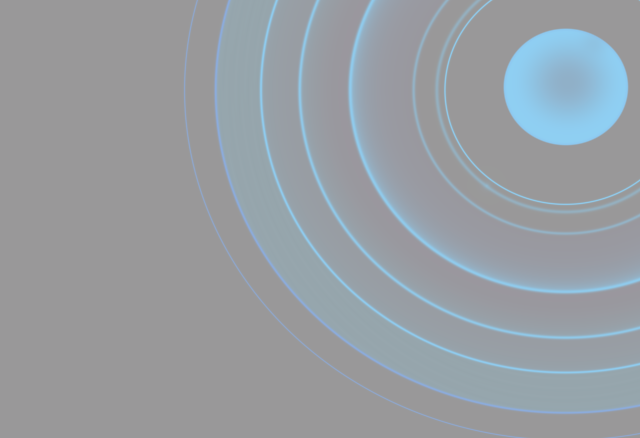
A Shadertoy shader for this background:

```glsl
const vec3 GREY = vec3(0.600, 0.598, 0.600);
const vec3 TEAL = vec3(0.588, 0.648, 0.675);
const vec3 MAUVE = vec3(0.602, 0.594, 0.618);
const vec3 SKY = vec3(0.560, 0.810, 0.950);
const vec3 VIOLET_BLUE = vec3(0.540, 0.680, 0.900);

// Signed distance to an ellipse that flattens slightly as it grows
float orbitDistance(vec2 offset, float radius) {
    float flattening = 0.96 - 0.0473 * radius;
    return length(vec2(offset.x, offset.y / flattening)) - radius;
}

float insideMask(float dist, float softness) {
    return 1.0 - smoothstep(-softness, softness, dist);
}

// Soft stroke that keeps its total light when thinner than a pixel
float stroke(float dist, float width, float pixel) {
    float w = max(width, 0.65 * pixel);
    return exp(-dist * dist / (w * w)) * width / w;
}

// Light fading inward from an edge
float innerGlow(float dist, float depth, float pixel) {
    return insideMask(dist, pixel) * exp(min(dist, 0.0) / depth);
}

// Fine streaks that follow the orbits
float streaks(float radius, float angle) {
    return sin(radius * 310.0 + 2.0 * sin(angle * 5.0))
         + 0.6 * sin(radius * 570.0 - 3.0 * sin(angle * 3.0));
}

vec3 paintBands(vec2 offset, float pixel) {
    float outer = orbitDistance(offset, 0.799);
    float middle = orbitDistance(offset, 0.695);
    float inner = orbitDistance(offset, 0.606);
    float core = orbitDistance(offset, 0.491);
    float hollow = orbitDistance(offset, 0.347);

    float grain = streaks(length(offset), atan(offset.y, offset.x));
    vec3 col = mix(GREY, TEAL + 0.002 * grain, insideMask(outer, pixel));
    vec3 fading = mix(MAUVE, TEAL, 0.35 + 0.25 * smoothstep(-0.09, 0.0, middle));
    col = mix(col, fading, insideMask(middle, pixel));
    vec3 dusk = mix(MAUVE, TEAL, 0.55 * smoothstep(-0.09, 0.0, inner));
    col = mix(col, dusk, insideMask(inner, pixel));
    col = mix(col, MAUVE, insideMask(core, pixel));
    col = mix(col, SKY, 0.40 * innerGlow(core, 0.040, pixel));
    return mix(col, GREY, insideMask(hollow, 0.02));
}

vec3 paintOrbits(vec3 col, vec2 offset, float pixel) {
    // Each orbit: radius, stroke width, strength, inner glow strength
    const vec4 orbits[8] = vec4[8](
        vec4(0.2755, 0.0021, 0.90, 0.00),
        vec4(0.2940, 0.0045, 0.42, 0.00),
        vec4(0.3470, 0.0038, 0.48, 0.00),
        vec4(0.4920, 0.0044, 0.88, 0.38),
        vec4(0.6070, 0.0040, 0.85, 0.22),
        vec4(0.6955, 0.0032, 0.95, 0.12),
        vec4(0.7990, 0.0031, 0.85, 0.06),
        vec4(0.8700, 0.0019, 0.62, 0.00));
    for (int i = 0; i < 8; i++) {
        vec4 orbit = orbits[i];
        float dist = orbitDistance(offset, orbit.x);
        vec3 tint = mix(SKY, VIOLET_BLUE, smoothstep(0.68, 0.80, orbit.x));
        col = mix(col, SKY, orbit.w * innerGlow(dist, 0.010, pixel));
        col = mix(col, tint, orbit.z * stroke(dist, orbit.y, pixel));
    }
    return col;
}

vec3 paintDisc(vec3 col, vec2 offset, float pixel) {
    vec2 unit = offset / vec2(0.142, 0.133);
    float radius = length(unit);
    vec3 center = vec3(0.565, 0.690, 0.785);
    vec3 disc = mix(center, SKY, smoothstep(0.05, 0.92, length(unit - vec2(0.03, 0.08))));

    // Faint shadow near the upper right rim
    float shadow = exp(-dot(unit - vec2(0.46, 0.76), unit - vec2(0.46, 0.76)) * 22.0);
    disc = mix(disc, center, 0.35 * shadow);
    disc = mix(disc, VIOLET_BLUE, 0.20 * smoothstep(0.94, 1.0, radius));
    float edge = (radius - 1.0) * 0.137;
    return mix(col, disc, insideMask(edge, max(pixel, 0.002)));
}

void mainImage(out vec4 fragColor, in vec2 fragCoord) {
    float pixel = 1.0 / iResolution.y;
    vec2 p = fragCoord * pixel;
    vec2 orbitCenter = vec2(1.2914, 0.7943);
    vec2 discCenter = vec2(1.2920, 0.8015);

    vec3 col = paintBands(p - orbitCenter, pixel);
    col = paintOrbits(col, p - orbitCenter, pixel);
    col = paintDisc(col, p - discCenter, pixel);

    // Small glint where the inner orbits draw close
    col = mix(col, SKY, 0.35 * exp(-length(p - vec2(1.112, 0.576)) / 0.006));
    fragColor = vec4(col, 1.0);
}
```
